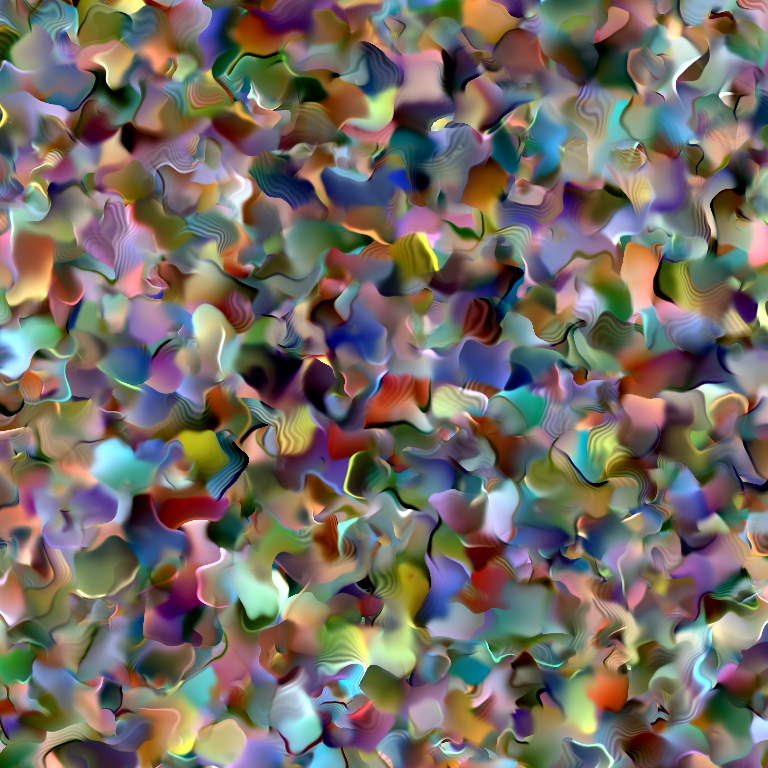
This texture is drawn by a WebGL 2 fragment shader. Its source:

```glsl
#version 300 es
precision highp float;

#define CELLS 34.0        // petals across the canvas
#define FINE_SCALE 1.6    // size ratio of the small petals
#define WARP 0.6          // bending of the plane, in cells
#define OPACITY 11.0      // how firmly upper petals hide lower ones
#define EDGE 0.08         // width of the sharpest crease, in cells
#define LIGHT_RANGE 0.56
#define CHROMA_RANGE 0.40
#define SHADE_SLOPE 0.36  // colour drift inside a petal
#define GLINT 1.0         // strength of bright and dark rims
#define RIPPLE_FREQ 24.0
#define RIPPLE_AMP 0.18
#define MEAN_COLOR vec3(0.465, 0.430, 0.392)

uniform vec2 u_resolution;
out vec4 fragColor;

const float TAU = 6.28319;

// Integer hash: three random values in 0..1 per cell and seed
vec3 hash3(vec2 cell, int seed) {
    uvec3 v = uvec3(ivec3(ivec2(cell), seed));
    v = v * 1664525u + 1013904223u;
    v.x += v.y * v.z; v.y += v.z * v.x; v.z += v.x * v.y;
    v ^= v >> 16u;
    v.x += v.y * v.z; v.y += v.z * v.x; v.z += v.x * v.y;
    return vec3(v >> 8u) / 16777216.0;
}

float cornerSlope(vec2 cell, vec2 offset, int seed) {
    float angle = TAU * hash3(cell, seed).x;
    return dot(vec2(cos(angle), sin(angle)), offset);
}

float gradientNoise(vec2 p, int seed) {
    vec2 i = floor(p), f = p - i;
    vec2 u = f * f * f * (f * (f * 6.0 - 15.0) + 10.0);
    vec2 e = vec2(1.0, 0.0);
    float low = mix(cornerSlope(i, f, seed), cornerSlope(i + e.xy, f - e.xy, seed), u.x);
    float high = mix(cornerSlope(i + e.yx, f - e.yx, seed), cornerSlope(i + e.xx, f - e.xx, seed), u.x);
    return mix(low, high, u.y);
}

vec2 warp(vec2 p, int seed) {
    vec2 broad = vec2(gradientNoise(p * 0.7, seed), gradientNoise(p * 0.7, seed + 1));
    vec2 tight = vec2(gradientNoise(p * 1.5, seed + 2), gradientNoise(p * 1.5, seed + 3));
    return p + WARP * (1.4 * broad + 0.2 * tight);
}

// Signed amounts of light, warm to cool, and green to magenta
vec3 shade(float light, float warmth, float green) {
    return vec3(light) + warmth * vec3(0.75, 0.05, -0.85) + green * vec3(-0.45, 0.45, -0.15);
}

// Overlapping petals, each with one curved crease and a soft far side
vec3 petals(vec2 p, int seed) {
    vec2 home = floor(p);
    vec3 sum = MEAN_COLOR * 0.0001;
    float total = 0.0001;
    for (int y = -2; y <= 2; y++)
    for (int x = -2; x <= 2; x++) {
        vec2 cell = home + vec2(x, y);
        vec3 place = hash3(cell, seed);
        vec3 form = hash3(cell, seed + 1);
        vec3 tint = hash3(cell, seed + 2) - 0.5;
        vec3 drift = hash3(cell, seed + 3) - 0.5;
        vec3 detail = hash3(cell, seed + 4);

        // Local frame, with the crease along a parabola
        vec2 d = p - cell - place.xy;
        float angle = TAU * place.z;
        float c = cos(angle), s = sin(angle);
        vec2 q = vec2(c * d.x + s * d.y, c * d.y - s * d.x);
        float edge = q.y + 0.3 + (form.x - 0.5) * 1.8 * q.x * q.x;

        // Coverage and stacking weight
        float softness = EDGE + 0.9 * form.y * form.y;
        float fade = max(1.0 - dot(d, d) / 4.0, 0.0);
        float weight = smoothstep(0.0, softness, edge) * pow(fade, 6.0) * exp(OPACITY * form.z);

        // Body colour with a gradient across the petal
        vec3 color = MEAN_COLOR + shade(LIGHT_RANGE * tint.x, CHROMA_RANGE * tint.y, CHROMA_RANGE * tint.z);
        color += SHADE_SLOPE * q.x * shade(1.6 * drift.x, drift.y, drift.z);
        color += SHADE_SLOPE * edge * shade(1.2 * drift.z, drift.x, drift.y);

        // Rim light or shadow, and fine ripples on some petals
        float rim = 2.0 * detail.y - 1.0;
        float rimShape = (edge - 0.12) / 0.11;
        color += GLINT * rim * rim * rim * exp(-rimShape * rimShape) * (0.7 + tint.yzx);
        float rippled = smoothstep(0.75, 1.0, detail.z) * exp(-2.0 * abs(edge - 0.3));
        color += RIPPLE_AMP * rippled * sin(RIPPLE_FREQ * (edge + 0.3 * q.x)) * (0.8 + drift);

        sum += weight * color;
        total += weight;
    }
    return sum / total;
}

void main() {
    vec2 p = gl_FragCoord.xy / u_resolution.y * CELLS;
    vec3 broad = petals(warp(p, 11), 31);
    vec3 fine = petals(warp(p * FINE_SCALE, 51), 71);

    // Small petals surface in scattered pockets
    float pocket = smoothstep(0.08, 0.35, gradientNoise(p * 0.5, 91));
    vec3 color = mix(broad, fine, 0.85 * pocket);
    fragColor = vec4(clamp(color, 0.0, 1.0), 1.0);
}
```
